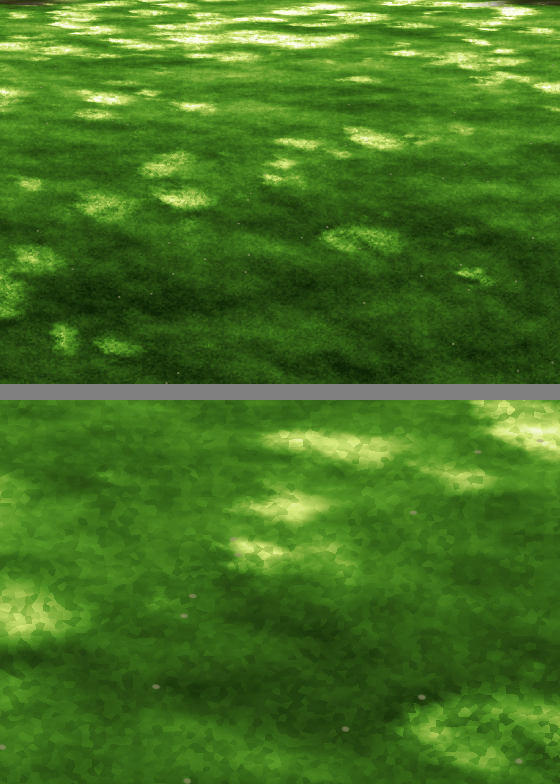
Top, the full canvas; bottom, a detail of the centre.
A WebGL 1 fragment shader for this texture:

```glsl
precision highp float;
uniform vec2 u_resolution;

const vec3 DEEP = vec3(0.06, 0.15, 0.02);
const vec3 SHADE = vec3(0.14, 0.27, 0.06);
const vec3 MOSS = vec3(0.21, 0.41, 0.09);
const vec3 GREEN = vec3(0.33, 0.58, 0.14);
const vec3 LIME = vec3(0.58, 0.73, 0.28);
const vec3 SUN = vec3(0.83, 0.91, 0.47);
const vec3 GLARE = vec3(0.98, 0.99, 0.91);
const vec3 SOIL = vec3(0.13, 0.12, 0.06);
const vec3 LEAF = vec3(0.62, 0.58, 0.46);

vec2 hash2(vec2 p) {
  vec2 k = vec2(dot(p, vec2(127.1, 311.7)), dot(p, vec2(269.5, 183.3)));
  return fract(sin(k) * 43758.55);
}

// Layered, mutually bent sines, roughly -0.7 to 0.7
float waves(vec2 p) {
  float sum = 0.0;
  float amp = 0.5;
  for (int i = 0; i < 6; i++) {
    sum += amp * sin(p.x + 1.3 * sin(p.y)) * cos(p.y + 0.9 * sin(0.7 * p.x));
    p = mat2(1.6, 1.0, -1.0, 1.6) * p + 2.3;
    amp *= 0.57;
  }
  return sum;
}

// Cellular noise: distance to the nearest point and that point's random value
vec2 cellular(vec2 p) {
  vec2 nearest = vec2(9.0, 0.0);
  for (int j = -1; j <= 1; j++) {
    for (int i = -1; i <= 1; i++) {
      vec2 id = floor(p) + vec2(float(i), float(j));
      float d = length(p - id - hash2(id));
      if (d < nearest.x) nearest = vec2(d, hash2(id + 17.0).x);
    }
  }
  return nearest;
}

// Soft overlapping spots of sunlight; cover sets how many cells are lit
float dapples(vec2 p, float cover) {
  float dark = 1.0;
  for (int j = -1; j <= 1; j++) {
    for (int i = -1; i <= 1; i++) {
      vec2 id = floor(p) + vec2(float(i), float(j));
      vec2 r = hash2(id + 41.0);
      float radius = mix(0.4, 0.95, r.x);
      float spot = 1.0 - smoothstep(0.25 * radius, radius, length(p - id - hash2(id)));
      dark *= 1.0 - 0.85 * spot * smoothstep(0.0, 0.25, cover - r.y);
    }
  }
  return 1.0 - dark;
}

float ramp(float a, float b, float t) {
  return clamp((t - a) / (b - a), 0.0, 1.0);
}

vec3 mossColor(float t) {
  vec3 c = mix(DEEP, SHADE, ramp(-0.2, 0.0, t));
  c = mix(c, MOSS, ramp(0.0, 0.2, t));
  c = mix(c, GREEN, ramp(0.2, 0.4, t));
  c = mix(c, LIME, ramp(0.4, 0.6, t));
  c = mix(c, SUN, ramp(0.6, 0.8, t));
  return mix(c, GLARE, ramp(0.8, 1.0, t));
}

void main() {
  vec2 p = gl_FragCoord.xy / u_resolution.y;
  float side = gl_FragCoord.x / u_resolution.x;
  float far = p.y;

  // Ground coordinates, compressed towards the far edge
  vec2 ground = vec2(p.x, far + 0.75 * pow(far, 4.0) + 0.12 * p.x * (1.0 - far));

  // Mounds lit from above, with finer tufts
  vec2 m = ground * vec2(5.0, 13.0);
  float height = waves(m);
  float relief = height - waves(m + vec2(0.15, 0.5));
  float tufts = waves(ground * vec2(32.0, 60.0) + 5.0);
  float grain = cellular(p * vec2(140.0, 180.0)).y - 0.5;
  float tone = -0.01 + 0.38 * smoothstep(0.1, 0.85, far - 0.08 * side);
  tone += 0.14 * height + 0.16 * relief + 0.1 * tufts;
  tone += 0.15 * grain * (1.0 - 0.6 * far);

  // Sun dapples gather in patches, densest far away and on the left
  float cover = 0.18 + 0.5 * smoothstep(0.65, 1.0, far);
  cover -= 0.4 * side * (1.0 - far);
  cover += 0.75 * waves(ground * vec2(4.5, 8.0) + vec2(1.7, 4.0));
  vec2 bend = vec2(tufts, height) * vec2(0.35, 0.4);
  float light = dapples(ground * vec2(8.5, 15.0) + bend, cover);
  light *= 0.85 + 0.3 * tufts + 0.25 * grain;
  float strength = 0.55 + 0.2 * smoothstep(0.8, 1.0, far) * (0.4 + side);
  tone += strength * light;
  vec3 color = mossColor(tone);

  // Scattered fallen leaves
  vec2 leaf = cellular(ground * vec2(22.0, 30.0) + 9.0);
  float fleck = (1.0 - smoothstep(0.04, 0.1, leaf.x)) * step(0.94, leaf.y);
  color = mix(color, LEAF, 0.6 * fleck);

  // Bare soil at the far corners
  float corner = 1.0 - smoothstep(0.05, 0.18, min(side, 1.0 - side));
  float soil = corner * smoothstep(0.978, 0.995, far + 0.012 * tufts);
  color = mix(color, SOIL, 0.85 * soil);

  gl_FragColor = vec4(color, 1.0);
}
```
